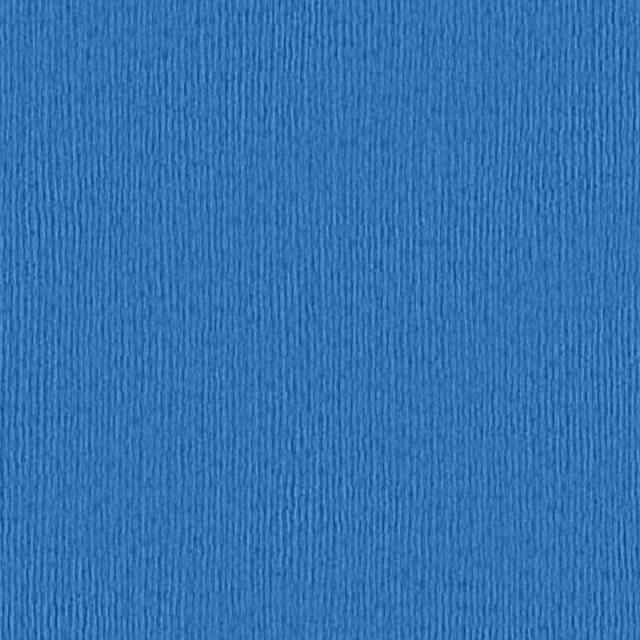
Give the GLSL for this texture, as a three.js fragment shader.

```glsl
// Blue ribbed paper: fine upright ribs, about 98 across, nearly straight.
// Small square patches shift, sharpen or fade the ribs, and stretched
// cellular noise adds a fibrous grain; the sum picks a tone of blue.
varying vec2 vUv;

const float TAU = 6.2831853;

vec3 hash3(vec2 p) {
  vec3 q = fract(vec3(p.xyx) * vec3(0.1031, 0.1030, 0.0973));
  q += dot(q, q.yxz + 33.33);
  return fract((q.xxy + q.yzz) * q.zyx);
}

// Cellular noise: distance to the nearest scattered point, centred on zero
float cellular(vec2 p) {
  vec2 cell = floor(p), local = fract(p);
  float nearest = 4.0;
  for (int j = -1; j <= 1; j++) {
    for (int i = -1; i <= 1; i++) {
      vec2 offset = vec2(float(i), float(j));
      vec2 toPoint = offset + hash3(cell + offset).xy - local;
      nearest = min(nearest, dot(toPoint, toPoint));
    }
  }
  return sqrt(nearest) - 0.46;
}

// Slow sideways drift of the ribs, in rib widths
float waver(vec2 p) {
  return 0.20 * sin(7.0 * p.y + 5.0 * p.x)
       + 0.08 * sin(19.0 * p.y - 23.0 * p.x + 1.3)
       + 0.25 * sin(31.0 * p.x + 2.0 * sin(4.0 * p.y));
}

// Broad areas where the ribs stand out or sink into the sheet
float relief(vec2 p) {
  return 0.96 + 0.16 * sin(11.0 * p.x + 3.0 * sin(5.0 * p.y))
              + 0.14 * sin(17.0 * p.y - 8.0 * p.x + 2.0)
              + 0.22 * smoothstep(0.25, 0.5, abs(p.x - 0.5));
}

// Ribs joined from the four nearest patches, each with its own character
float ribs(vec2 p) {
  vec2 grid = p * 54.0 - 0.5;
  vec2 corner = floor(grid);
  vec2 blend = smoothstep(0.36, 0.64, fract(grid));
  float phase = TAU * (98.0 * p.x + waver(p));
  float sum = 0.0;
  for (int j = 0; j < 2; j++) {
    for (int i = 0; i < 2; i++) {
      vec2 offset = vec2(float(i), float(j));
      vec2 weight = mix(1.0 - blend, blend, offset);
      vec3 rnd = hash3(corner + offset + 7.0);
      vec2 local = grid - corner - offset;
      float shifted = phase + 1.7 * (rnd.x - 0.5) + 0.4 * (rnd.z - 0.5) * local.y;
      float rib = sin(shifted) + 0.25 * sin(2.0 * shifted + 5.0 * rnd.z);
      float fine = sin(TAU * (2.7 * local.x + rnd.z));
      float ripple = cos(0.5 * shifted) * sin(TAU * (1.5 * local.y + rnd.x));
      sum += weight.x * weight.y * (rib * (0.45 + 0.95 * rnd.y)
           + 0.3 * fine * rnd.x + 0.65 * ripple * pow(rnd.z, 4.0));
    }
  }
  return sum * relief(p);
}

// Uneven tone from one rib to the next, changing slowly along their length
float streaks(vec2 p) {
  return 0.5 * sin(397.0 * p.x + 2.0 * sin(6.0 * p.y + 9.0 * p.x))
       + 0.5 * sin(263.0 * p.x + 2.5 * sin(8.0 * p.y + 2.0))
       + 0.2 * sin(121.0 * p.x - 7.0 * p.y);
}

void main() {
  float grain = cellular(vUv * vec2(215.0, 58.0))
              + 0.7 * cellular(vUv * vec2(230.0, 175.0) + 31.0);
  float tone = 0.062 * ribs(vUv) + 0.018 * streaks(vUv) - 0.115 * grain;

  vec3 midBlue = vec3(0.187, 0.447, 0.697);
  gl_FragColor = vec4(midBlue + clamp(tone, -0.15, 0.16), 1.0);
}
```
